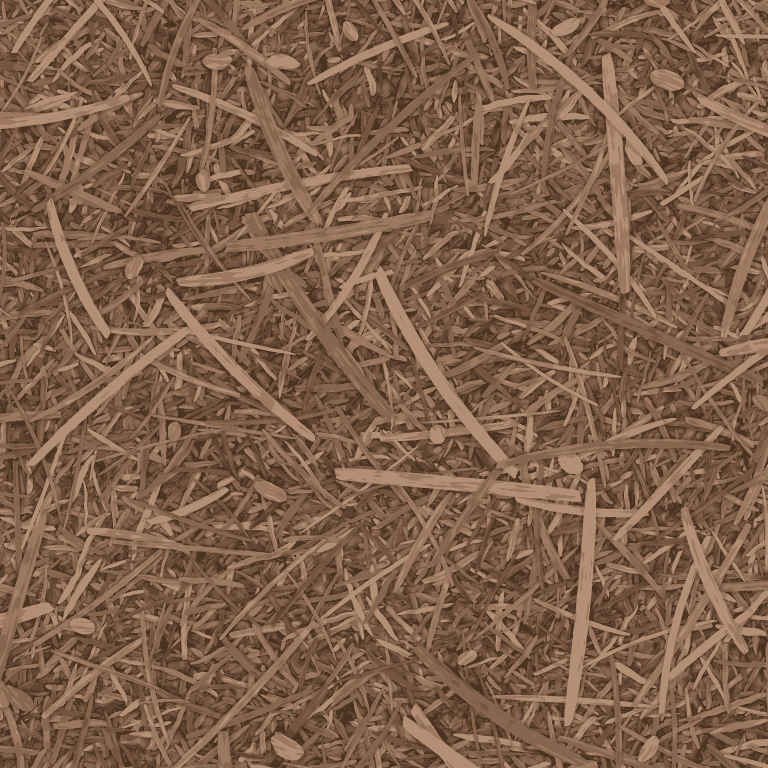
Give the GLSL for this texture, as a WebGL 2 fragment shader.

```glsl
#version 300 es
precision highp float;

#define SHADOW 0.18      // darkening beside each piece
#define GRAIN 0.28       // lengthwise fibre contrast
#define BLOTCH 0.14      // patchy shading over everything
#define WOBBLE 0.0022    // raggedness of the small debris
#define BEND 0.22        // strongest curvature of a piece
#define LEAN 0.4         // mean direction in radians
#define SPREAD 2.7       // random range of directions

uniform vec2 u_resolution;
out vec4 fragColor;

const vec3 PALETTE[6] = vec3[6](
    vec3(0.29, 0.20, 0.13), vec3(0.38, 0.27, 0.20), vec3(0.46, 0.33, 0.25),
    vec3(0.53, 0.40, 0.31), vec3(0.61, 0.47, 0.38), vec3(0.70, 0.56, 0.46));
const float STEPS[5] = float[5](0.05, 0.22, 0.39, 0.60, 0.80);

// Integer hash giving three values in 0..1
vec3 hash3(ivec3 key) {
    uvec3 v = uvec3(key) * 1664525u + 1013904223u;
    v.x += v.y * v.z; v.y += v.z * v.x; v.z += v.x * v.y;
    v ^= v >> 16u;
    v.x += v.y * v.z; v.y += v.z * v.x; v.z += v.x * v.y;
    return vec3(v >> 8u) / 16777216.0;
}

float gradientDot(ivec2 corner, vec2 offset) {
    float a = 6.28319 * hash3(ivec3(corner, 91)).x;
    return dot(vec2(cos(a), sin(a)), offset);
}

// Gradient noise, roughly -0.7..0.7
float gradientNoise(vec2 p) {
    ivec2 i = ivec2(floor(p));
    vec2 f = fract(p);
    vec2 u = f * f * f * (f * (f * 6.0 - 15.0) + 10.0);
    float low = mix(gradientDot(i, f),
                    gradientDot(i + ivec2(1, 0), f - vec2(1, 0)), u.x);
    float high = mix(gradientDot(i + ivec2(0, 1), f - vec2(0, 1)),
                     gradientDot(i + ivec2(1, 1), f - vec2(1, 1)), u.x);
    return mix(low, high, u.y);
}

// Paints one layer of scattered pieces; ranges are (min, max) in canvas units
void scatter(inout float tone, vec2 p, int layer, float cells, int count, float keep,
             vec2 halfLength, vec2 halfWidth, vec2 toneRange, vec2 taper) {
    float pixel = 1.0 / u_resolution.y;
    ivec2 home = ivec2(floor(p * cells));
    for (int n = 0; n < 9 * count; n++) {
        int neighbour = n / count;
        ivec2 cell = home + ivec2(neighbour % 3, neighbour / 3) - 1;
        int id = layer * 16 + n % count;
        vec3 place = hash3(ivec3(cell, id));
        vec2 centre = (vec2(cell) + place.xy) / cells;
        float reach = mix(halfLength.x, halfLength.y, place.z);
        vec2 q = p - centre;
        if (dot(q, q) > reach * reach * 1.4) continue;

        vec3 look = hash3(ivec3(cell, id + 500));
        vec3 form = hash3(ivec3(cell, id + 900));
        if (form.z > keep) continue;

        // Local frame: x along the piece, y across it
        float angle = LEAN + 0.6 * sin(centre.x * 7.0 + 2.0 * sin(centre.y * 5.0))
                    + (look.x - 0.5) * SPREAD;
        float c = cos(angle), s = sin(angle);
        q = vec2(c * q.x + s * q.y, c * q.y - s * q.x);
        q.y += (form.x - 0.5) * BEND * (q.x * q.x / reach - 0.3 * reach);
        q.x += q.y * (look.z - 0.5) * 1.5;

        float width = mix(halfWidth.x, halfWidth.y, look.y);
        float along = q.x / reach;
        float profile = pow(max(1.0 - along * along, 0.0), mix(taper.x, taper.y, form.y));
        float d = max(abs(q.y) - width * profile, abs(q.x) - reach);
        tone -= SHADOW * (1.0 - smoothstep(0.0, width, d));

        // Fibres and a lit side
        float cover = clamp(0.5 - d / pixel, 0.0, 1.0);
        if (cover > 0.0) {
            float fibre = gradientNoise(q * vec2(22.0, 260.0) + place.xy * 80.0);
            float side = 0.08 * (form.x - 0.5) * q.y / width;
            float surface = mix(toneRange.x, toneRange.y, look.z) + GRAIN * fibre + side;
            tone = mix(tone, surface, cover);
        }
    }
}

void main() {
    vec2 p = gl_FragCoord.xy / u_resolution.y;
    vec2 warp = WOBBLE * vec2(gradientNoise(p * 60.0), gradientNoise(p * 60.0 + 17.3));
    vec2 rough = p + warp;
    vec2 smoother = p + 0.3 * warp;

    // Dark litter first, then finer to longer pieces
    float tone = 0.32 + 0.6 * gradientNoise(rough * 75.0);
    scatter(tone, rough, 1, 44.0, 3, 1.0, vec2(0.005, 0.015), vec2(0.002, 0.004), vec2(0.0, 0.8), vec2(0.2, 0.6));
    scatter(tone, rough, 2, 26.0, 3, 1.0, vec2(0.012, 0.032), vec2(0.002, 0.0045), vec2(0.1, 0.9), vec2(0.1, 0.6));
    scatter(tone, rough, 3, 15.0, 3, 1.0, vec2(0.025, 0.056), vec2(0.002, 0.005), vec2(0.2, 0.95), vec2(0.08, 0.5));
    scatter(tone, smoother, 4, 8.0, 2, 1.0, vec2(0.05, 0.105), vec2(0.002, 0.006), vec2(0.3, 1.0), vec2(0.05, 0.4));
    scatter(tone, rough, 5, 9.0, 1, 0.3, vec2(0.012, 0.024), vec2(0.008, 0.014), vec2(0.6, 0.95), vec2(0.4, 0.7));
    scatter(tone, smoother, 6, 5.0, 2, 0.55, vec2(0.09, 0.165), vec2(0.004, 0.01), vec2(0.4, 1.0), vec2(0.04, 0.25));
    tone += BLOTCH * (gradientNoise(rough * 70.0) + gradientNoise(p * 5.0));

    // Flatten into the six earthy shades
    float soft = clamp(0.5 * fwidth(tone), 0.004, 0.06);
    vec3 colour = PALETTE[0];
    for (int i = 0; i < 5; i++)
        colour = mix(colour, PALETTE[i + 1], smoothstep(STEPS[i] - soft, STEPS[i] + soft, tone));
    fragColor = vec4(colour, 1.0);
}
```
